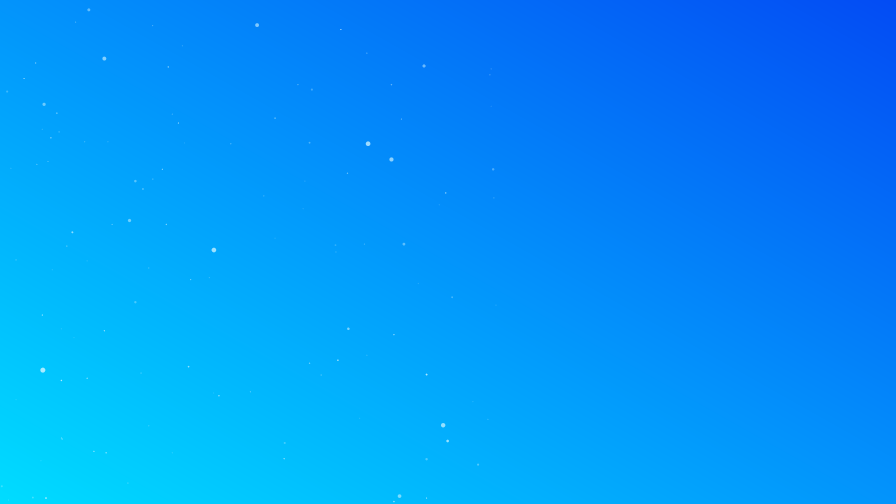
Give the GLSL for this background, as a Shadertoy shader.

```glsl
// A diagonal gradient from cyan (lower left) to deep blue (upper right),
// sprinkled with small pale motes that thin out toward the middle.
// The motes are soft discs scattered by a sine hash in one loop.

const vec3 CYAN = vec3(0.0, 0.865, 1.0);
const vec3 AZURE = vec3(0.01, 0.58, 0.985);
const vec3 DEEP_BLUE = vec3(0.01, 0.295, 0.955);
const vec3 MOTE_COLOR = vec3(0.80, 0.95, 1.0);

const int MOTE_COUNT = 115;
const float MOTE_REACH = 0.56;       // rightmost mote, in canvas widths
const float MOTE_CROWDING = 1.35;    // above 1 gathers motes at the left
const float MIN_RADIUS = 0.0011;     // radii in canvas heights
const float MAX_RADIUS = 0.0050;
const float SIZE_RARITY = 6.0;       // higher makes large motes rarer
const float MIN_OPACITY = 0.15;
const float MAX_OPACITY = 0.85;

float hash(float seed) {
    return fract(sin(seed * 12.9898 + 4.1414) * 43758.5453);
}

vec3 diagonalGradient(vec2 uv) {
    float t = 0.5 * (uv.x + uv.y);
    vec3 lower = mix(CYAN, AZURE, clamp(2.0 * t, 0.0, 1.0));
    return mix(lower, DEEP_BLUE, clamp(2.0 * t - 1.0, 0.0, 1.0));
}

// Coverage of a disc, dimmed when it is smaller than a pixel
float softDisc(float dist, float radius, float pixel) {
    float coverage = clamp((radius - dist) / pixel + 0.5, 0.0, 1.0);
    return coverage * min(1.0, 2.0 * radius / pixel);
}

float motes(vec2 p, float aspect, float pixel) {
    float light = 0.0;
    for (int i = 0; i < MOTE_COUNT; i++) {
        float seed = float(i) + 1.0;
        float x = MOTE_REACH * pow(hash(seed), MOTE_CROWDING);
        vec2 center = vec2(x * aspect, hash(seed + 131.7));
        float size = pow(hash(seed + 277.3), SIZE_RARITY);
        float radius = mix(MIN_RADIUS, MAX_RADIUS, size);
        float glint = hash(seed + 419.1);
        float opacity = mix(MIN_OPACITY, MAX_OPACITY, max(glint * glint, size));
        light = max(light, opacity * softDisc(length(p - center), radius, pixel));
    }
    return light;
}

void mainImage(out vec4 fragColor, in vec2 fragCoord) {
    vec2 uv = fragCoord / iResolution.xy;
    float aspect = iResolution.x / iResolution.y;
    float pixel = 1.0 / iResolution.y;
    vec2 p = vec2(uv.x * aspect, uv.y);

    vec3 color = diagonalGradient(uv);
    color = mix(color, MOTE_COLOR, motes(p, aspect, pixel));
    fragColor = vec4(color, 1.0);
}
```
